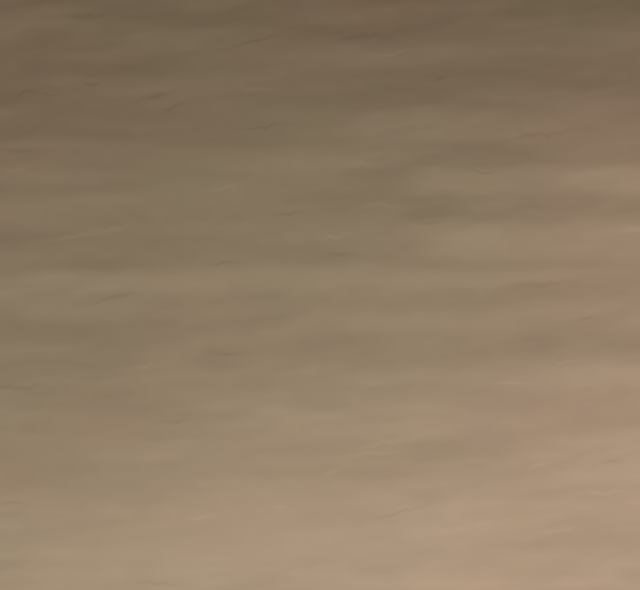
Reproduce this texture procedurally as a Shadertoy shader.

```glsl
// Softly lit pale brown wood with blurred, nearly horizontal grain.
#define SHADOW_COLOR vec3(0.415, 0.358, 0.282)
#define LIGHT_COLOR vec3(0.705, 0.617, 0.515)
#define PINK_TINT vec3(0.010, -0.004, 0.001)
#define GRAIN_TILT 0.02
#define BAND_STRENGTH 0.22
#define STREAK_STRENGTH 0.15
#define WISP_STRENGTH 0.12
#define MOTTLE_STRENGTH 0.035
#define FLECK_STRENGTH 0.09
#define FLECK_COUNT 48

float hash(vec2 p) {
    return fract(sin(dot(p, vec2(127.1, 311.7))) * 43758.5453);
}

float noise(vec2 p) {
    vec2 cell = floor(p);
    vec2 f = fract(p);
    f = f * f * f * (f * (f * 6.0 - 15.0) + 10.0);
    float low = mix(hash(cell), hash(cell + vec2(1.0, 0.0)), f.x);
    float high = mix(hash(cell + vec2(0.0, 1.0)), hash(cell + vec2(1.0, 1.0)), f.x);
    return mix(low, high, f.y);
}

// Two octaves, centred on zero
float softNoise(vec2 p) {
    return 0.65 * noise(p) + 0.35 * noise(p * 2.03 + 17.3) - 0.5;
}

// Broad light falling from the lower right
float lighting(vec2 uv) {
    float depth = 1.0 - uv.y;
    float side = uv.x * smoothstep(0.0, 0.4, depth);
    float corner = exp(-6.0 * (uv.x + depth));
    return 0.09 + 0.73 * pow(depth, 1.35) + 0.20 * side - 0.06 * corner;
}

// Pale bands that fade in from a soft, ragged left end
float paleBands(vec2 uv) {
    float ragged = 0.08 * softNoise(uv * vec2(6.0, 14.0));
    float reach = smoothstep(0.60, 0.71, uv.x + ragged);
    float upper = exp(-pow((uv.y - 0.695) / 0.024, 4.0));
    float lower = exp(-pow((uv.y - 0.592) / 0.033, 4.0));
    float top = 0.5 * exp(-pow((uv.y - 0.915) / 0.016, 2.0));
    return reach * (upper + lower + top);
}

// Small tapered creases, some dark and some pale
float flecks(vec2 p, float aspect) {
    float sum = 0.0;
    for (int i = 0; i < FLECK_COUNT; i++) {
        float id = float(i);
        vec2 center = vec2(hash(vec2(id, 1.7)) * aspect, hash(vec2(id, 5.3)));
        vec2 d = p - center;
        d.y -= d.x * mix(-0.05, 0.25, hash(vec2(id, 9.1)));
        d.y += 0.012 * softNoise(p * vec2(45.0, 20.0) + id);
        vec2 size = vec2(mix(0.010, 0.045, hash(vec2(id, 3.9))),
                         mix(0.002, 0.005, hash(vec2(id, 7.7))));
        float shade = hash(vec2(id, 12.4)) < 0.6 ? -1.0 : 0.8;
        sum += shade * exp(-dot(d / size, d / size));
    }
    return sum;
}

void mainImage(out vec4 fragColor, in vec2 fragCoord) {
    vec2 uv = fragCoord / iResolution.xy;
    float aspect = iResolution.x / iResolution.y;
    vec2 p = fragCoord / iResolution.y;

    // Grain space: gently tilted, with uneven small waves
    vec2 g = p;
    g.y -= GRAIN_TILT * p.x;
    g.y += 0.018 * softNoise(p * vec2(4.0, 6.0) + 31.0);
    g.y += 0.008 * softNoise(p * vec2(18.0, 14.0) + 61.0);

    float bands = softNoise(g * vec2(1.6, 12.0) + 4.0);
    float streaks = softNoise(g * vec2(3.0, 27.0) + 51.0);
    float wisps = softNoise((g - vec2(0.0, 0.08 * p.x)) * vec2(11.0, 46.0) + 83.0);
    float wispMask = mix(0.4, 1.0, smoothstep(0.3, 0.7, noise(p * vec2(4.0, 9.0) + 7.0)));
    float mottle = softNoise(p * vec2(38.0, 62.0) + 29.0);

    float tone = lighting(uv);
    tone += BAND_STRENGTH * bands + STREAK_STRENGTH * streaks;
    tone += WISP_STRENGTH * wisps * wispMask + MOTTLE_STRENGTH * mottle;
    tone += 0.15 * paleBands(uv);
    tone += FLECK_STRENGTH * flecks(p, aspect);

    // Slow drift between olive and pink, pinker at the lower right
    float warmth = 1.6 * softNoise(p * vec2(3.0, 5.0) + 23.0);
    warmth += 0.7 * smoothstep(0.5, 1.1, uv.x + 0.4 * (0.5 - uv.y));

    vec3 color = mix(SHADOW_COLOR, LIGHT_COLOR, tone) + PINK_TINT * warmth;
    fragColor = vec4(clamp(color, 0.0, 1.0), 1.0);
}
```
